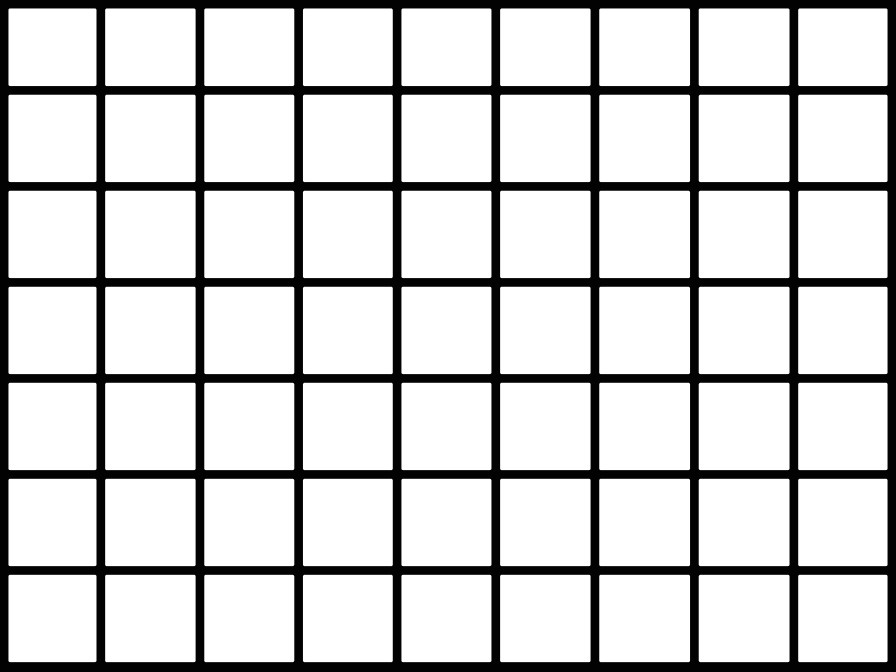
Give the GLSL for this pattern, as a Shadertoy shader.

```glsl
// A black grid on white: 9 columns by 7 rows of panes inside a black frame.
// Each pane is a rounded-box distance function, found by cell index and
// trimmed where it meets the frame. Lengths are in canvas heights.

#define COLUMNS 9.0
#define ROWS 7.0
#define PITCH vec2(0.14733, 0.14288)   // spacing of the bars
#define ORIGIN vec2(0.0020, 0.0082)    // centre of the first bars
#define BAR_WIDTH 0.0129
#define FRAME_WIDTH 0.0126
#define CORNER_RADIUS 0.0026
#define DRIFT 0.0009                   // slight unevenness of the upright bars
#define BAR_COLOR vec3(0.008)
#define PANE_COLOR vec3(1.0)

// Centre lines of the upright and level bars with the given indices.
vec2 barCenter(vec2 index) {
    float sway = DRIFT * sin(6.2832 * index.x / 7.0);
    return ORIGIN + index * PITCH + vec2(sway, 0.0);
}

float roundedBox(vec2 p, vec2 halfSize, float radius) {
    vec2 q = abs(p) - halfSize + radius;
    return length(max(q, 0.0)) + min(max(q.x, q.y), 0.0) - radius;
}

void mainImage(out vec4 fragColor, in vec2 fragCoord) {
    float pixel = 1.0 / iResolution.y;
    vec2 p = fragCoord * pixel;
    vec2 canvas = iResolution.xy * pixel;

    // Pane bounds, between neighbouring bars and inside the frame
    vec2 cell = clamp(floor((p - ORIGIN) / PITCH), vec2(0.0), vec2(COLUMNS, ROWS) - 1.0);
    vec2 low = max(barCenter(cell) + 0.5 * BAR_WIDTH, vec2(FRAME_WIDTH));
    vec2 high = min(barCenter(cell + 1.0) - 0.5 * BAR_WIDTH, canvas - FRAME_WIDTH);

    // Pane coverage with an edge one pixel wide
    float dist = roundedBox(p - 0.5 * (low + high), 0.5 * (high - low), CORNER_RADIUS);
    float pane = clamp(0.5 - dist / pixel, 0.0, 1.0);

    fragColor = vec4(mix(BAR_COLOR, PANE_COLOR, pane), 1.0);
}
```
